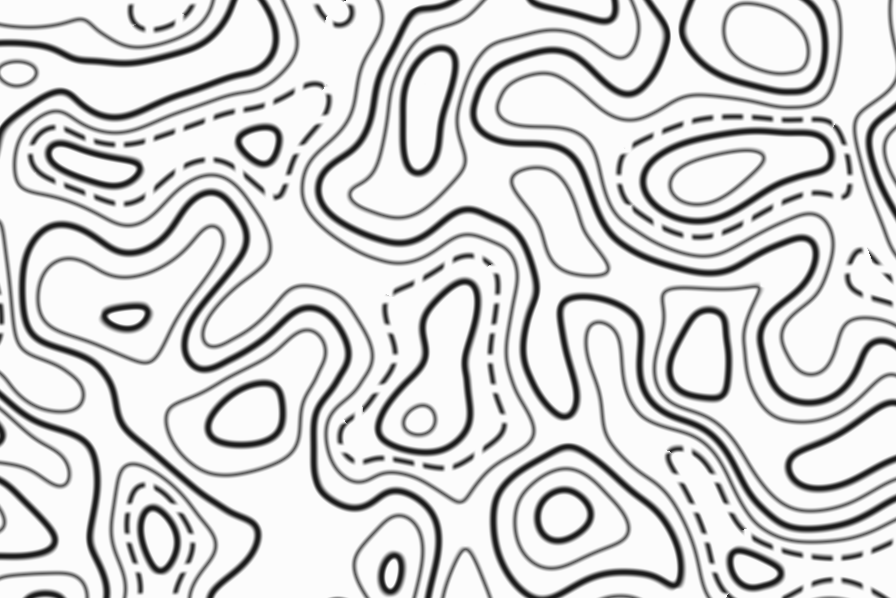
This pattern is drawn by a Shadertoy shader. Its source:

```glsl
// Contour map: thin, thick and dashed level lines of a smooth random terrain.

const vec3 PAPER = vec3(0.99);
const vec3 INK = vec3(0.10);
const float TERRAIN_SCALE = 4.4;  // noise cells per canvas height
const float LEVEL_COUNT = 6.6;    // contour levels per unit of noise
const float DASH_PERIOD = 0.05;
const float EDGE_SOFTNESS = 0.0045;

// Random unit vector for a lattice point
vec2 randomDirection(vec2 cell) {
    float h = fract(sin(dot(cell, vec2(127.1, 311.7))) * 43758.5453);
    float angle = 6.2832 * h;
    return vec2(cos(angle), sin(angle));
}

float cornerSlope(vec2 cell, vec2 local, vec2 corner) {
    return dot(randomDirection(cell + corner), local - corner);
}

// Gradient noise, about -0.7 to 0.7
float gradientNoise(vec2 p) {
    vec2 cell = floor(p);
    vec2 f = fract(p);
    vec2 u = f * f * f * (f * (f * 6.0 - 15.0) + 10.0);
    float bottom = mix(cornerSlope(cell, f, vec2(0, 0)), cornerSlope(cell, f, vec2(1, 0)), u.x);
    float top = mix(cornerSlope(cell, f, vec2(0, 1)), cornerSlope(cell, f, vec2(1, 1)), u.x);
    return mix(bottom, top, u.y);
}

// Terrain height measured in contour levels
float terrain(vec2 p) {
    vec2 q = p * TERRAIN_SCALE + 17.3;
    vec2 warp = vec2(gradientNoise(q * 0.9 + 31.7), gradientNoise(q * 0.9 + 73.2));
    return LEVEL_COUNT * gradientNoise(q + 0.35 * warp) + 0.4;
}

vec2 terrainSlope(vec2 p, float e) {
    float dx = terrain(p + vec2(e, 0)) - terrain(p - vec2(e, 0));
    float dy = terrain(p + vec2(0, e)) - terrain(p - vec2(0, e));
    return vec2(dx, dy) / (2.0 * e);
}

// Soft coverage of a band with the given half width
float band(float dist, float halfWidth, float soft) {
    return 1.0 - smoothstep(halfWidth - soft, halfWidth + soft, dist);
}

// Dashes run along the axis closest to the line direction
float dashMask(vec2 p, vec2 slope, float soft) {
    float along = abs(slope.y) > abs(slope.x) ? p.x : p.y;
    float dist = abs(fract(along / DASH_PERIOD) - 0.5) * DASH_PERIOD;
    return band(dist, 0.35 * DASH_PERIOD, soft);
}

// Ink of one contour; its style follows from the level index
float contour(float level, float dist, float dashes, float soft) {
    float style = mod(level, 5.0);
    if (style == 0.0 || style == 3.0) return band(dist, 0.0053, soft);
    if (style == 2.0) return 0.95 * band(dist, 0.0040, soft) * dashes;
    return 0.80 * band(dist, 0.0028, soft);
}

void mainImage(out vec4 fragColor, in vec2 fragCoord) {
    vec2 p = fragCoord / iResolution.y;
    float soft = max(EDGE_SOFTNESS, 1.0 / iResolution.y);

    float height = terrain(p);
    vec2 slope = terrainSlope(p, 0.002);
    float steepness = max(length(slope), 0.001);
    float dashes = dashMask(p, slope, soft);

    // The levels just below and just above this point
    float ink = 0.0;
    for (int i = 0; i < 2; i++) {
        float level = floor(height) + float(i);
        float dist = abs(height - level) / steepness;
        ink = max(ink, contour(level, dist, dashes, soft));
    }

    fragColor = vec4(mix(PAPER, INK, ink), 1.0);
}
```
